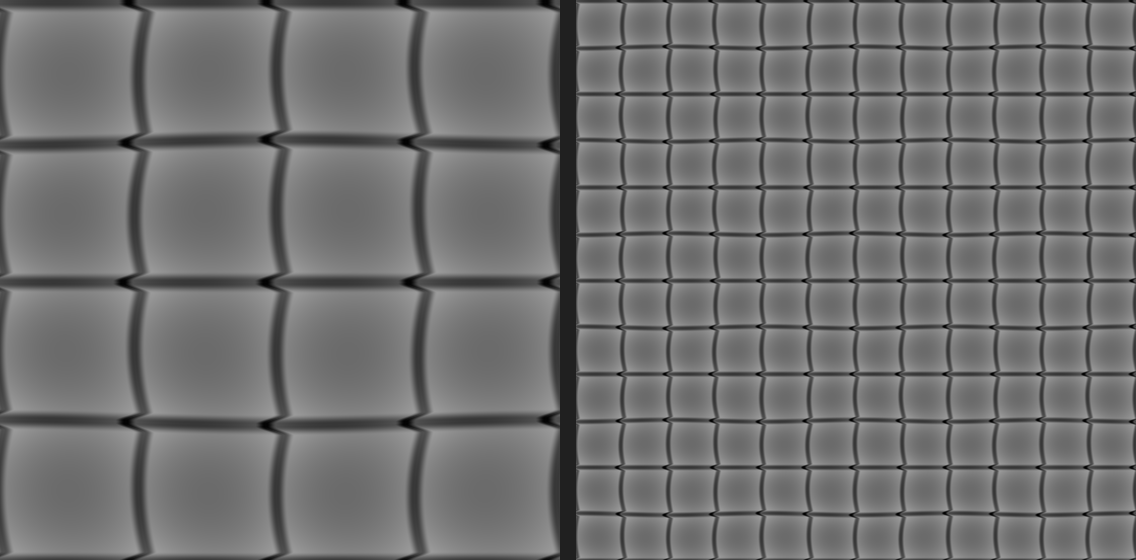
Left, the tile; right, the same tile 3 across and 3 down.
Reproduce this pattern procedurally as a Shadertoy shader.

```glsl
#define REPEATS 4.0        // tiles across and down
#define JOINT_HALF 0.077   // half width of a joint, in tiles
#define JOINT_DEPTH 0.33   // darkening along a joint
#define CENTER_GRAY 0.418  // shade in the middle of a tile
#define RIM_GAIN 0.52      // brightening toward the corners
#define BOW 0.075          // sideways curve of the upright joints
#define NOTCH 0.15         // sharp kink where joints cross
#define WOBBLE 0.02        // slow drift of the whole grid
#define OFFSET vec2(-0.025, -0.017)

const float TAU = 6.2831853;

// Soft dark groove around every whole number
float groove(float x) {
    float d = abs(fract(x + 0.5) - 0.5);
    return 1.0 - smoothstep(0.008, JOINT_HALF, d);
}

// Signed distance from the middle of a tile
vec2 fromCenter(vec2 p) {
    return fract(p) - 0.5;
}

// Slow drift with one full period over the canvas, so it wraps
vec2 drift(vec2 uv) {
    vec2 a = TAU * uv;
    return WOBBLE * sin(a) * cos(a.yx);
}

void mainImage(out vec4 fragColor, in vec2 fragCoord) {
    vec2 uv = fragCoord / iResolution.xy;
    vec2 p = uv * REPEATS - OFFSET - drift(uv);

    // Level joints, which also push the upright ones aside
    float level = groove(p.y);
    float rise = fromCenter(p).y;
    p.x -= BOW * 4.0 * rise * rise - NOTCH * level;
    float upright = groove(p.x);

    // Hollow tile shading, darkened by both joints
    vec2 c = fromCenter(p);
    float shade = CENTER_GRAY + RIM_GAIN * dot(c, c);
    shade -= JOINT_DEPTH * (level + upright);

    fragColor = vec4(vec3(clamp(shade, 0.0, 1.0)), 1.0);
}
```
